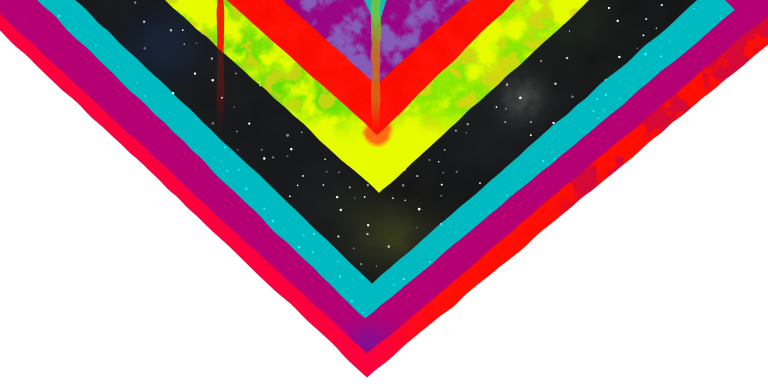
A Shadertoy shader for this background:

```glsl
// Nested painted chevrons pointing down on white, from crimson to a violet core.
// Each layer is a signed-distance V with its own slopes and a slightly rough edge;
// fbm noise mottles the paint, and a hashed grid scatters stars on the dark band.

#define WHITE   vec3(1.0)
#define CRIMSON vec3(0.99, 0.00, 0.24)
#define RED     vec3(1.00, 0.06, 0.01)
#define MAGENTA vec3(0.71, 0.00, 0.45)
#define TEAL    vec3(0.00, 0.73, 0.76)
#define NIGHT   vec3(0.095, 0.10, 0.105)
#define YELLOW  vec3(0.91, 0.99, 0.00)
#define GREEN   vec3(0.38, 0.87, 0.02)
#define VIOLET  vec3(0.60, 0.02, 0.52)
#define ROUGHNESS 0.005
#define STAR_GRID 30.0

float hash(vec2 p) {
    p = fract(p * vec2(0.1031, 0.1137));
    p += dot(p, p.yx + 33.33);
    return fract((p.x + p.y) * p.x * 17.0);
}

float noise(vec2 p) {
    vec2 i = floor(p), f = fract(p);
    f = f * f * (3.0 - 2.0 * f);
    return mix(mix(hash(i), hash(i + vec2(1, 0)), f.x),
               mix(hash(i + vec2(0, 1)), hash(i + vec2(1, 1)), f.x), f.y);
}

float fbm(vec2 p) {
    float sum = 0.0, amp = 0.5;
    for (int i = 0; i < 5; i++) {
        sum += amp * noise(p);
        p = mat2(1.6, 1.2, -1.2, 1.6) * p + 7.3;
        amp *= 0.5;
    }
    return sum;
}

// Antialiased coverage of a signed distance, positive inside
float cover(float d) {
    return clamp(d * iResolution.y + 0.5, 0.0, 1.0);
}

// Region above a V with the given tip and left / right slopes
float chevron(vec2 p, vec2 tip, float left, float right) {
    vec2 q = p - tip;
    float slope = q.x < 0.0 ? left : right;
    float rough = ROUGHNESS * (noise(p * 21.0 + tip * 40.0) - 0.5);
    return cover((q.y - slope * abs(q.x)) / sqrt(1.0 + slope * slope) + rough);
}

// Soft round patch
float glow(vec2 p, vec2 center, float radius) {
    vec2 q = (p - center) / radius;
    return exp(-dot(q, q));
}

float stars(vec2 p) {
    vec2 g = p * STAR_GRID, cell = floor(g);
    float seed = hash(cell + 11.0);
    vec2 center = 0.2 + 0.6 * vec2(hash(cell + 37.0), hash(cell + 71.0));
    float radius = mix(0.04, 0.10, hash(cell + 93.0));
    float d = length(fract(g) - center);
    return step(0.66, seed) * smoothstep(radius + 0.05, radius - 0.03, d)
         * mix(0.25, 0.95, hash(cell + 53.0));
}

void mainImage(out vec4 fragColor, in vec2 fragCoord) {
    vec2 p = fragCoord / iResolution.y;
    float coarse = fbm(p * 8.0);
    float fine = fbm(p * 26.0 + 5.0);
    float sparkle = stars(p);

    // Outer crimson border, purer red past the tip, mottled at upper right
    vec3 border = mix(CRIMSON, RED, smoothstep(0.95, 1.2, p.x));
    float mottle = smoothstep(1.42, 1.52, p.x) * smoothstep(0.42, 0.6, fine);
    border = mix(border, vec3(0.78, 0.02, 0.28), 0.75 * mottle);
    vec3 color = mix(WHITE, border, chevron(p, vec2(0.956, 0.018), 0.944, 0.83));

    // Magenta band with a violet tip
    vec3 band = mix(MAGENTA, vec3(0.50, 0.06, 0.58), 0.9 * glow(p, vec2(0.96, 0.10), 0.06));
    color = mix(color, band, chevron(p, vec2(0.956, 0.078), 0.926, 0.845));

    // Teal band, trimmed at its upper right end
    float teal = chevron(p, vec2(0.951, 0.169), 0.973, 0.835);
    teal *= cover((2.888 - p.x - p.y) * 0.707);
    color = mix(color, TEAL + 0.25 * sparkle, teal);

    // Night band with faint nebulae and stars
    vec3 night = NIGHT * (0.75 + 0.5 * coarse);
    night += vec3(0.00, 0.04, 0.11) * glow(p, vec2(0.42, 0.88), 0.10);
    night += vec3(0.10, 0.11, 0.00) * glow(p, vec2(1.03, 0.40), 0.11) * coarse * 1.6;
    night += vec3(0.16, 0.17, 0.16) * glow(p, vec2(1.36, 0.74), 0.06) * fine * 1.6;
    night += vec3(0.04, 0.09, 0.03) * glow(p, vec2(1.50, 0.95), 0.12) * coarse;
    color = mix(color, night + sparkle, chevron(p, vec2(0.969, 0.263), 0.953, 0.868));

    // Yellow band: green paint on both arms, clear at the tip
    float arms = smoothstep(0.62, 0.76, p.y + 0.12 * (coarse - 0.5));
    float leaf = arms * smoothstep(0.38, 0.58, mix(coarse, fine, 0.45));
    vec3 sun = mix(YELLOW, GREEN, leaf * (p.x < 0.98 ? 0.95 : 0.7));
    sun = mix(sun, vec3(0.92, 0.82, 0.08), 0.7 * arms * smoothstep(0.52, 0.66, fine));
    float ember = glow(p, vec2(0.985, 0.655), 0.038);
    sun = mix(sun, vec3(1.0, 0.42, 0.08), smoothstep(0.25, 0.6, ember * (0.5 + fine)));
    float yellow = chevron(p, vec2(0.987, 0.497), 0.902, 0.915);
    color = mix(color, sun, yellow);

    // Red drip over the left arm, fading into the night
    float drip = cover(0.009 + 0.004 * (noise(p * 30.0) - 0.5) - abs(p.x - 0.574));
    drip *= mix(0.22 * smoothstep(0.64, 0.78, p.y), 0.95, yellow);
    color = mix(color, vec3(0.93, 0.08, 0.02), drip);

    // Inner red V, violet core with lavender strokes, small teal point
    color = mix(color, RED + 0.08 * (fine - 0.5), chevron(p, vec2(0.982, 0.648), 0.906, 0.978));
    vec3 core = mix(VIOLET, vec3(0.52, 0.36, 0.72), smoothstep(0.40, 0.66, fine));
    color = mix(color, core, chevron(p, vec2(0.979, 0.779), 0.914, 0.904));
    color = mix(color, vec3(0.10, 0.72, 0.68), chevron(p, vec2(0.979, 0.925), 2.6, 2.6));

    // Central stem, green at the top and ochre below
    float stem = cover(0.011 + 0.006 * (noise(p * 35.0) - 0.5) - abs(p.x - 0.979));
    stem *= smoothstep(0.65, 0.75, p.y);
    vec3 stemColor = mix(vec3(0.82, 0.43, 0.08), vec3(0.45, 0.78, 0.22), smoothstep(0.82, 0.98, p.y));
    color = mix(color, stemColor, 0.85 * stem);

    fragColor = vec4(clamp(color, 0.0, 1.0), 1.0);
}
```
